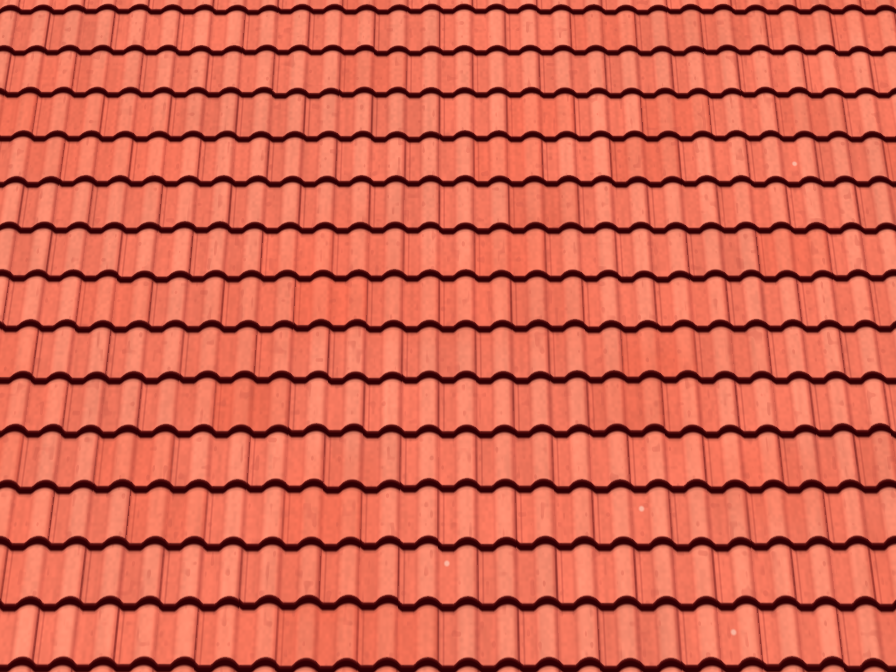
Give the GLSL for this texture, as a WebGL 1 fragment shader.

```glsl
precision highp float;

// A clay tile roof seen in mild perspective: double-roll tiles in staggered courses.
// The canvas is mapped to (wave, course) coordinates; each course ends in a
// rounded edge with a dark shadow below, and hashes vary tone, wear and fit.

uniform vec2 u_resolution;

// Layout, in canvas heights
const float HORIZON = 3.866;      // distance of the vanishing line above the top
const float COURSE_SCALE = 251.0; // density of courses
const float COURSE_START = 64.69; // places the first course edge
const float WAVE_WIDTH = 0.0543;  // width of one roll and pan at mid height

// Tile profile, in waves and courses
const float ARCH_RISE = 0.125;
const float ARCH_HALF_WIDTH = 0.36;
const float SHADOW_DEPTH = 0.125;
const float LIP_DEPTH = 0.04;
const float EDGE_SOFTNESS = 0.018;
const float EDGE_JITTER = 0.03;
const float SEAM_AT = 0.75;
const float SEAM_WIDTH = 0.026;

// Wear
const float TONE_RANGE = 0.05;
const float GRAIN = 0.06;
const float STREAKS = 0.06;
const float FLECK_RARITY = 0.98;

const vec3 PAN = vec3(0.95, 0.465, 0.365);
const vec3 ROLL = vec3(0.985, 0.55, 0.44);
const vec3 CREASE = vec3(0.77, 0.34, 0.28);
const vec3 SEAM = vec3(0.51, 0.17, 0.15);
const vec3 RED_CLAY = vec3(0.92, 0.37, 0.26);
const vec3 LIP = vec3(0.29, 0.035, 0.04);
const vec3 SHADOW = vec3(0.18, 0.005, 0.015);
const vec3 FLECK = vec3(1.0, 0.80, 0.72);

float hash(vec2 p) {
  vec3 q = fract(p.xyx * 0.1031);
  q += dot(q, q.yzx + 33.33);
  return fract((q.x + q.y) * q.z);
}

float noise(vec2 p) {
  vec2 i = floor(p);
  vec2 f = fract(p);
  f = f * f * (3.0 - 2.0 * f);
  return mix(mix(hash(i), hash(i + vec2(1.0, 0.0)), f.x),
             mix(hash(i + vec2(0.0, 1.0)), hash(i + vec2(1.0, 1.0)), f.x), f.y);
}

// Soft line of the given half width at distance d
float stroke(float d, float halfWidth, float aa) {
  return 1.0 - smoothstep(halfWidth - 0.5 * aa, halfWidth + 0.5 * aa, abs(d));
}

// Tile coordinate along a course: each tile spans two waves, odd courses shift by one
float tileCoord(float wave, float course) {
  return 0.5 * (wave + 1.0 - SEAM_AT - mod(course, 2.0));
}

void main() {
  // Perspective mapping and pixel footprints
  vec2 p = gl_FragCoord.xy / u_resolution.y;
  float centerX = 0.5 * u_resolution.x / u_resolution.y;
  float depth = 1.0 - p.y + HORIZON;
  float slope = COURSE_START - COURSE_SCALE / depth;
  float waveScale = (HORIZON + 0.5) / (WAVE_WIDTH * depth);
  float wave = (p.x - centerX) * waveScale;
  float aaY = COURSE_SCALE / (depth * depth * u_resolution.y);
  float aaX = waveScale / u_resolution.y;

  // Signed distance below the nearest course edge, rounded over each roll
  float w = fract(wave);
  float across = (w - 0.5) / ARCH_HALF_WIDTH;
  float dome = max(1.0 - across * across, 0.0);
  float arch = dome * mix(smoothstep(0.0, 0.6, dome), 1.0, 0.5);
  float edge = floor(slope + 0.5);
  float upperTile = floor(tileCoord(wave, edge - 1.0));
  float jitter = EDGE_JITTER * (hash(vec2(upperTile, edge) + 71.0) - 0.5);
  float below = slope - edge + ARCH_RISE * (arch - 0.5)
              + 0.5 * SHADOW_DEPTH + jitter;

  // Tile identity
  float course = edge - 1.0 + step(0.0, below);
  float tileX = tileCoord(wave, course);
  vec2 tile = vec2(floor(tileX), course) + 40.0;

  // Rounded roll between flat pans, creased at both sides
  float roll = smoothstep(0.16, 0.36, w) * (1.0 - smoothstep(0.56, 0.77, w));
  vec3 color = mix(PAN, ROLL, roll);
  float wear = 0.6 + 0.6 * hash(vec2(floor(wave + 0.25), course) + 90.0);
  color = mix(color, CREASE, 0.25 * wear * stroke(w - 0.20, 0.03, aaX + 0.06));
  color = mix(color, CREASE, 0.80 * wear * stroke(w - 0.73, 0.05, aaX + 0.10));

  // Interlocking seam with a fainter groove beside it
  float seamX = 2.0 * (fract(tileX + 0.5) - 0.5);
  float seamStrength = 0.35 + 0.5 * hash(tile + 9.0);
  color = mix(color, SEAM, seamStrength * stroke(seamX, SEAM_WIDTH, aaX + 0.02));
  color = mix(color, CREASE, 0.6 * stroke(seamX - 0.14, 0.022, aaX + 0.02));

  // Tone of each tile, redder clay, grain and streaks
  vec2 surface = vec2(wave, slope) + 60.0;
  float redness = 0.7 * smoothstep(0.75, 1.0, hash(tile + 23.0))
                + 0.4 * smoothstep(0.55, 0.85, noise(surface * vec2(0.35, 0.6)));
  color = mix(color, RED_CLAY, 0.4 * min(redness, 1.0));
  color *= 1.0 + TONE_RANGE * (hash(tile) - 0.5);
  float grain = noise(surface * vec2(12.0, 15.0)) - 0.5;
  float streak = noise(surface * vec2(9.0, 1.2)) - 0.5;
  color *= 1.0 + GRAIN * grain + STREAKS * streak;
  float stain = smoothstep(0.78, 0.95, noise(surface * vec2(7.0, 6.0) + 17.0));
  color = mix(color, CREASE, 0.3 * stain);

  // Rare pale chips
  vec2 spot = vec2(0.3 + 0.4 * hash(tile + 3.0), 0.3 + 0.4 * hash(tile + 5.0));
  vec2 toSpot = (vec2(fract(tileX), fract(slope)) - spot) * vec2(2.0, 1.4);
  float chip = 1.0 - smoothstep(0.03, 0.10, length(toSpot));
  color = mix(color, FLECK, 0.7 * chip * step(FLECK_RARITY, hash(tile + 13.0)));

  // Shaded front lip, cast shadow and its soft fringe
  float soft = 0.6 * aaY + EDGE_SOFTNESS;
  float shadowEnd = SHADOW_DEPTH + 0.015 * arch;
  float fringe = step(0.0, below) * (1.0 - smoothstep(shadowEnd, shadowEnd + 0.08, below));
  color *= 1.0 - 0.2 * fringe;
  float band = smoothstep(-soft, soft, below)
             * (1.0 - smoothstep(shadowEnd - soft, shadowEnd + soft, below));
  vec3 bandColor = mix(LIP, SHADOW, smoothstep(LIP_DEPTH - 0.02, LIP_DEPTH + 0.02, below));
  color = mix(color, bandColor, band);

  gl_FragColor = vec4(clamp(color, 0.0, 1.0), 1.0);
}
```
